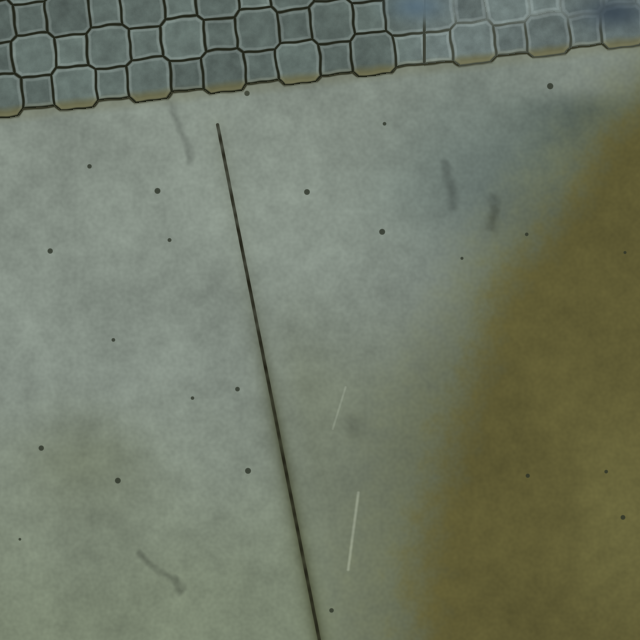
Reproduce this texture procedurally as a WebGL 2 fragment shader.

```glsl
#version 300 es
precision highp float;
// Weathered concrete slab with a cracked joint and brown stain, below a band of octagon pavers.

#define PAVER_ORIGIN vec2(0.117, 0.863)
#define PAVER_RIGHT vec2(0.0582, 0.0066)
#define PAVER_DOWN vec2(0.0056, -0.0573)
#define OCTAGON_HALF 0.58
#define GROUT_WIDTH 0.035
#define CUT_X 0.663
#define JOINT_TOP vec2(0.340, 0.805)
#define JOINT_BOTTOM vec2(0.499, 0.0)
#define SPECK_CELLS 9.0
#define GRAIN 0.05

uniform vec2 u_resolution;
out vec4 fragColor;

float hash(vec2 p) {
  vec3 q = fract(p.xyx * 0.1031);
  q += dot(q, q.yzx + 33.33);
  return fract((q.x + q.y) * q.z);
}

float gradientDot(vec2 cell, vec2 offset) {
  float a = 6.2832 * hash(cell);
  return dot(vec2(cos(a), sin(a)), offset);
}

float noise(vec2 p) {
  vec2 i = floor(p), f = p - i, e = vec2(0, 1);
  vec2 w = f * f * f * (f * (f * 6.0 - 15.0) + 10.0);
  return mix(mix(gradientDot(i, f), gradientDot(i + e.yx, f - e.yx), w.x),
             mix(gradientDot(i + e, f - e), gradientDot(i + 1.0, f - 1.0), w.x), w.y);
}

float fbm(vec2 p) {
  float sum = 0.0, amp = 0.6;
  for (int i = 0; i < 5; i++) {
    sum += amp * noise(p);
    p = mat2(1.6, 1.2, -1.2, 1.6) * p + 7.3;
    amp *= 0.55;
  }
  return sum;
}

float blob(vec2 p, vec2 center, vec2 radius) {
  vec2 d = (p - center) / radius;
  return exp(-dot(d, d));
}

float segment(vec2 p, vec2 a, vec2 b) {
  vec2 d = b - a;
  return length(p - a - d * clamp(dot(p - a, d) / dot(d, d), 0.0, 1.0));
}

float stroke(vec2 p, vec2 a, vec2 b, float width) {
  return 1.0 - smoothstep(0.0, width, segment(p, a, b));
}

// Nearest lattice point whose coordinates have an even sum
vec2 evenCenter(vec2 q) {
  vec2 c = round(0.5 * vec2(q.x + q.y, q.x - q.y));
  return vec2(c.x + c.y, c.x - c.y);
}

float specks(vec2 p, float aa) {
  vec2 g = p * SPECK_CELLS, cell = floor(g);
  vec2 spot = 0.2 + 0.6 * vec2(hash(cell + 3.1), hash(cell + 8.7));
  float r = mix(0.015, 0.042, hash(cell + 5.9));
  float mark = 1.0 - smoothstep(r - 0.01, r + aa * SPECK_CELLS, length(g - cell - spot));
  return mark * step(0.68, hash(cell + 17.0));
}

vec3 concrete(vec2 p, float aa) {
  float cloud = fbm(p * 5.0), fine = fbm(p * 34.0 + 4.0);
  vec2 w = p + 0.05 * vec2(cloud, fbm(p * 6.0 + 9.0));
  vec3 col = mix(vec3(0.48, 0.52, 0.44), vec3(0.52, 0.56, 0.52), smoothstep(0.0, 0.45, w.y));

  // Broad damp areas and the brown stain
  float joint = mix(JOINT_BOTTOM.x, JOINT_TOP.x, p.y / JOINT_TOP.y);
  float damp = smoothstep(-0.01, 0.06, p.x - joint) * (1.0 - smoothstep(0.36, 0.58, w.y));
  col = mix(col, vec3(0.42, 0.45, 0.38), 0.75 * damp);
  col = mix(col, vec3(0.41, 0.44, 0.36), 0.6 * blob(w, vec2(0.14, 0.27), vec2(0.10, 0.08)));
  col = mix(col, vec3(0.37, 0.42, 0.40), 0.75 * blob(w, vec2(0.75, 0.72), vec2(0.14, 0.15)));
  float shade = smoothstep(0.72, 0.92, w.x) * (1.0 - smoothstep(0.82, 0.87, p.y));
  col = mix(col, vec3(0.33, 0.38, 0.35), 0.9 * shade);
  float inside = w.x - 0.63 - 0.3 * pow(max(w.y, 0.0) / 0.78, 2.2) + 0.05 * fine;
  col = mix(col, vec3(0.40, 0.42, 0.32), 0.8 * smoothstep(-0.14, 0.03, inside));
  col = mix(col, vec3(0.36, 0.34, 0.19), 0.92 * smoothstep(-0.03, 0.08, inside));
  col = mix(col, vec3(0.42, 0.41, 0.25), 0.7 * blob(w, vec2(0.98, 0.17), vec2(0.09, 0.18)));

  // Scuffs, scratches and specks
  float scuff = stroke(w, vec2(0.275, 0.84), vec2(0.31, 0.735), 0.012)
              + stroke(w, vec2(0.705, 0.75), vec2(0.71, 0.68), 0.014)
              + stroke(w, vec2(0.77, 0.69), vec2(0.765, 0.63), 0.014)
              + stroke(w, vec2(0.21, 0.13), vec2(0.29, 0.06), 0.010)
              + blob(w, vec2(0.563, 0.33), vec2(0.012, 0.02));
  col *= 1.0 - 0.22 * scuff * (0.7 + fine);
  float scratch = stroke(p, vec2(0.560, 0.23), vec2(0.544, 0.11), 0.004)
                + 0.5 * stroke(p, vec2(0.54, 0.395), vec2(0.52, 0.33), 0.003);
  col += 0.12 * scratch;
  col *= 1.0 + 0.16 * cloud + 2.0 * GRAIN * fine + GRAIN * noise(p * 150.0);
  col = mix(col, vec3(0.17, 0.19, 0.15), 0.8 * specks(p, aa));

  // Joint: dirty halo below, thin broken crack along its length
  float d = segment(p, JOINT_TOP, JOINT_BOTTOM);
  float low = 1.0 - smoothstep(0.3, 0.62, p.y);
  col = mix(col, vec3(0.22, 0.23, 0.14), (0.15 + 0.6 * low) * exp(-d / 0.011));
  float crack = 1.0 - smoothstep(0.0012, 0.0022 + aa, d);
  return mix(col, vec3(0.13, 0.13, 0.09), crack * (0.75 + 0.5 * noise(p * 60.0)));
}

void main() {
  vec2 p = gl_FragCoord.xy / u_resolution;
  float aa = 1.0 / min(u_resolution.x, u_resolution.y);
  vec3 col = concrete(p, aa);

  // Octagon and square lattice, shifted right of the cut
  vec2 local = p - PAVER_ORIGIN - step(CUT_X, p.x) * vec2(0.0404, 0.004);
  vec2 q = inverse(mat2(PAVER_RIGHT, PAVER_DOWN)) * local + 0.05 * vec2(noise(p * 40.0), noise(p * 40.0 + 5.0));
  vec2 oct = evenCenter(q), sq = evenCenter(q - vec2(1, 0)) + vec2(1, 0);
  vec2 a = abs(q - oct), b = abs(q - sq);
  float dOct = max(max(a.x, a.y) - OCTAGON_HALF, (a.x + a.y - 1.0) * 0.707);
  float dSq = max(b.x, b.y) - (1.0 - OCTAGON_HALF);
  bool isOct = dOct < dSq;
  vec2 id = isOct ? oct : sq;
  float d = min(dOct, dSq);

  // Paver faces, pale bevels, dirty front rims and grout
  float worn = smoothstep(0.58, 0.70, p.x), px = aa / 0.058;
  vec3 face = mix(vec3(0.36, 0.41, 0.39), vec3(0.40, 0.45, 0.44), worn);
  face *= 0.92 + 0.18 * hash(id + 40.0) + 0.22 * fbm(p * 45.0);
  face += 0.08 * smoothstep(-0.14, -0.08, d);
  float rim = step(-0.5, id.y) * smoothstep(0.22, 0.5, q.y - id.y);
  face = mix(face, vec3(0.42, 0.40, 0.25), rim * (isOct ? 0.7 : 0.4));
  vec3 groutColor = mix(vec3(0.13, 0.14, 0.10), vec3(0.26, 0.28, 0.24), worn);
  float grout = smoothstep(-GROUT_WIDTH - px, -GROUT_WIDTH + px, d);
  grout = max(grout, 1.0 - smoothstep(0.001, 0.002 + aa, abs(p.x - CUT_X)));
  float smear = smoothstep(0.59, 0.65, p.x) * smoothstep(0.95, 0.98, p.y);
  vec3 paver = mix(face, groutColor, grout * (1.0 - 0.8 * smear));
  paver = mix(paver, vec3(0.19, 0.24, 0.29), 0.75 * blob(p, vec2(0.96, 0.98), vec2(0.05, 0.025)));
  paver = mix(paver, vec3(0.34, 0.44, 0.52), 0.6 * blob(p, vec2(0.65, 0.99), vec2(0.04, 0.02)));

  // Slab edge in front of the last row
  float edge = smoothstep(-0.08, -0.02, d) * (1.0 - smoothstep(0.55, 0.65, q.y));
  col = mix(col, vec3(0.15, 0.15, 0.09), 0.85 * edge);
  col = mix(col, vec3(0.42, 0.42, 0.31), 0.3 * (1.0 - smoothstep(0.5, 0.85, q.y)) * (1.0 - edge));
  fragColor = vec4(id.y < 0.5 ? paver : col, 1.0);
}
```
